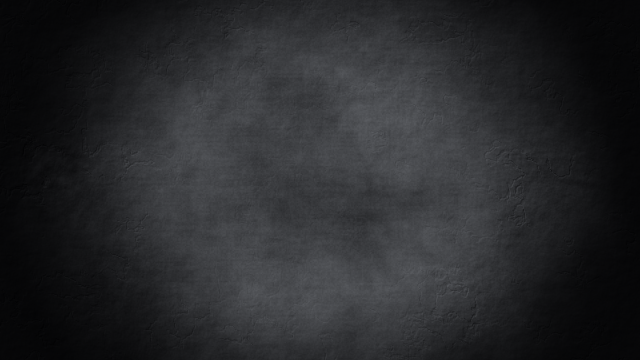
A Shadertoy shader for this background:

```glsl
// Dark, weathered plaster wall lit softly in the middle.
// An elliptical vignette is mottled with broad patches and fractal noise,
// then finished with embossed cracks, a faint cloth weave and grain.

float hash(vec2 p) {
    vec3 h = fract(p.xyx * 0.1031);
    h += dot(h, h.yzx + 33.33);
    return fract((h.x + h.y) * h.z);
}

float noise(vec2 p) {
    vec2 cell = floor(p), f = fract(p);
    f = f * f * (3.0 - 2.0 * f);
    return mix(mix(hash(cell), hash(cell + vec2(1, 0)), f.x),
               mix(hash(cell + vec2(0, 1)), hash(cell + vec2(1, 1)), f.x), f.y);
}

float fbm(vec2 p) {
    float sum = 0.0, amp = 0.5;
    for (int i = 0; i < 5; i++) {
        sum += amp * noise(p);
        p = mat2(1.6, 1.2, -1.2, 1.6) * p + 7.3;
        amp *= 0.54;
    }
    return sum;
}

// Soft elliptical patch
float patchAt(vec2 p, vec2 center, vec2 radius) {
    vec2 d = (p - center) / radius;
    return exp(-dot(d, d));
}

// Plaster height: short broken creases over a rough, pitted base
float plaster(vec2 p) {
    vec2 warped = p + 0.07 * vec2(fbm(p * 12.0), fbm(p * 12.0 + 31.0));
    float crease = abs(fbm(warped * 17.0) - 0.52);
    float broken = smoothstep(0.4, 0.65, noise(p * 13.0 + 5.0));
    return 0.4 * broken * smoothstep(0.0, 0.05, crease) + 1.1 * fbm(p * 42.0);
}

void mainImage(out vec4 fragColor, in vec2 fragCoord) {
    // Height is 1; x is measured from the middle
    vec2 p = (fragCoord - vec2(0.5 * iResolution.x, 0.0)) / iResolution.y;

    // Vignette with a ragged border
    float cloud = fbm(p * 4.5 + 12.0) - 0.51;
    float radius = length((p - vec2(0.0, 0.48)) / vec2(0.60, 0.525));
    float light = 1.0 - smoothstep(0.5, 1.5, radius + 0.24 * cloud);
    float tone = 0.026 + 0.238 * light;

    // Broad light and dark patches
    float mottle = 0.030 * patchAt(p, vec2(0.03, 0.83), vec2(0.22, 0.11))
                 + 0.035 * patchAt(p, vec2(0.17, 0.66), vec2(0.16, 0.13))
                 + 0.040 * patchAt(p, vec2(-0.18, 0.19), vec2(0.24, 0.13))
                 + 0.045 * patchAt(p, vec2(0.26, 0.24), vec2(0.22, 0.14))
                 + 0.025 * patchAt(p, vec2(-0.38, 0.58), vec2(0.15, 0.20))
                 + 0.020 * patchAt(p, vec2(0.46, 0.50), vec2(0.13, 0.22))
                 - 0.050 * patchAt(p, vec2(0.11, 0.39), vec2(0.13, 0.08))
                 - 0.030 * patchAt(p, vec2(-0.11, 0.43), vec2(0.14, 0.12))
                 - 0.025 * patchAt(p, vec2(-0.11, 0.73), vec2(0.10, 0.08))
                 - 0.055 * patchAt(p, vec2(-0.56, 0.20), vec2(0.20, 0.20));
    float smoke = fbm(p * 11.0 + 1.5 * cloud) - 0.51;
    float stain = fbm(p * 30.0 + 4.0) - 0.51;
    tone += mottle * (0.3 + 0.7 * light)
          + (0.065 * cloud + 0.095 * smoke + 0.055 * stain) * light;

    // Embossed plaster, roughest around the rim and right of the middle
    float rough = 0.3 + 0.6 * smoothstep(0.55, 0.95, radius)
                + 1.0 * patchAt(p, vec2(-0.70, 0.52), vec2(0.16, 0.11))
                + 0.7 * patchAt(p, vec2(0.64, 0.50), vec2(0.15, 0.16))
                + 0.6 * patchAt(p, vec2(0.46, 0.18), vec2(0.13, 0.12))
                + 0.4 * patchAt(p, vec2(0.23, 0.68), vec2(0.13, 0.15));
    float relief = plaster(p) - plaster(p + vec2(-0.0025, 0.0035));
    tone += 0.13 * relief * rough * (0.22 + 0.78 * light);

    // Worn plaster catching light at both sides
    float worn = patchAt(p, vec2(-0.69, 0.52), vec2(0.13, 0.08))
               + 0.6 * patchAt(p, vec2(0.66, 0.50), vec2(0.12, 0.14));
    tone += 0.07 * worn * (fbm(p * 32.0) - 0.35);

    // Cloth weave and fine grain
    float weave = noise(p * vec2(16.0, 170.0)) + 0.6 * noise(p * vec2(170.0, 16.0)) - 0.8;
    float grain = noise(p * 270.0) - 0.5;
    tone += (0.021 * weave + 0.034 * grain) * (0.1 + 0.9 * light);

    // Cool grey tint
    vec3 color = max(tone, 0.008) * vec3(0.97, 0.995, 1.03) + vec3(0.0, 0.0, 0.004);
    fragColor = vec4(color, 1.0);
}
```
